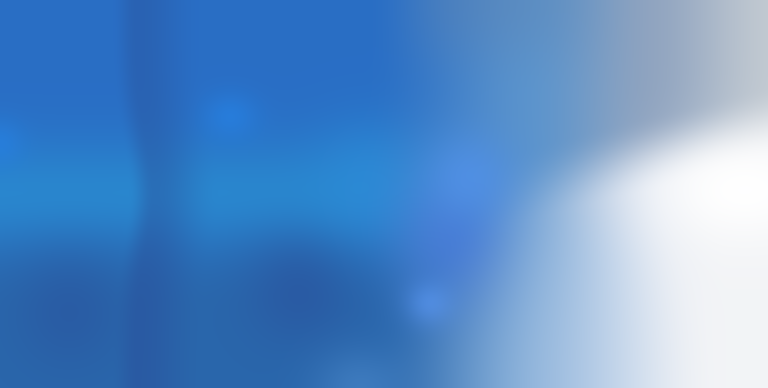
This background is drawn by a WebGL 2 fragment shader. Its source:

```glsl
#version 300 es
precision highp float;
// Soft blue abstract backdrop that brightens into a white glow on the right.

uniform vec2 u_resolution;
out vec4 outColor;

// Gaussian spot with separate horizontal and vertical radii.
float glow(vec2 p, vec2 center, vec2 radius) {
  vec2 d = (p - center) / radius;
  return exp(-dot(d, d));
}

// Deep blue field with a cyan belt and shaded lower patches.
vec3 blueField(vec2 p) {
  vec3 navy = vec3(0.16, 0.34, 0.63);
  vec3 azure = vec3(0.15, 0.50, 0.88);
  vec3 color = mix(vec3(0.16, 0.40, 0.67), vec3(0.16, 0.43, 0.77), smoothstep(0.2, 0.65, p.y));
  color = mix(color, vec3(0.16, 0.53, 0.81), 0.95 * exp(-pow((p.y - 0.5) / 0.14, 2.0)));

  color = mix(color, navy, 0.65 * glow(p, vec2(0.09, 0.20), vec2(0.07, 0.15)));
  color = mix(color, navy, 0.75 * glow(p, vec2(0.39, 0.25), vec2(0.07, 0.14)));
  color = mix(color, azure, 0.75 * glow(p, vec2(0.30, 0.70), vec2(0.035, 0.06)));
  color = mix(color, azure, 0.70 * glow(p, vec2(0.0, 0.63), vec2(0.03, 0.06)));
  color = mix(color, vec3(0.17, 0.55, 0.85), 0.6 * glow(p, vec2(0.48, 0.54), vec2(0.07, 0.15)));

  // Vertical fold, crisp on its left side and bowed at mid height.
  float x = p.x - 0.022 * exp(-pow((p.y - 0.5) / 0.2, 2.0));
  float fold = smoothstep(0.145, 0.178, x) * (1.0 - smoothstep(0.18, 0.265, x));
  return mix(color, navy, fold * mix(0.75, 0.5, smoothstep(0.2, 0.5, p.y)));
}

// Haze that turns from sky blue to silver toward the upper right.
vec3 addHaze(vec3 color, vec2 p) {
  color = mix(color, vec3(0.36, 0.58, 0.80), smoothstep(0.47, 0.71, p.x));
  color = mix(color, vec3(0.56, 0.64, 0.75), smoothstep(0.68, 0.86, p.x) * smoothstep(0.3, 0.6, p.y));
  color = mix(color, vec3(0.76, 0.79, 0.82), smoothstep(0.83, 1.02, p.x));
  float shade = smoothstep(0.75, 1.0, p.y) * smoothstep(0.48, 0.6, p.x);
  return mix(color, vec3(0.36, 0.50, 0.68), 0.35 * shade * (1.0 - smoothstep(0.65, 0.85, p.x)));
}

// Periwinkle light in the transition zone.
vec3 addViolet(vec3 color, vec2 p) {
  color = mix(color, vec3(0.28, 0.48, 0.84), 0.85 * glow(p, vec2(0.59, 0.39), vec2(0.075, 0.18)));
  color = mix(color, vec3(0.32, 0.57, 0.91), 0.75 * glow(p, vec2(0.61, 0.54), vec2(0.055, 0.11)));
  color = mix(color, vec3(0.31, 0.55, 0.89), 0.85 * glow(p, vec2(0.56, 0.22), vec2(0.03, 0.055)));
  return mix(color, vec3(0.29, 0.53, 0.79), 0.6 * glow(p, vec2(0.47, 0.0), vec2(0.06, 0.1)));
}

// Pale area bounded by a sloping upper rim and a slanted left rim.
vec3 addWhite(vec3 color, vec2 p) {
  float drop = 1.0 - smoothstep(0.0, 0.55, p.y);
  float across = smoothstep(mix(0.61, 0.48, drop), mix(0.87, 0.94, drop), p.x);
  float rim = 0.58 + 0.5 * (p.x - 0.8);
  float below = 1.0 - smoothstep(rim - 0.10, rim + 0.10, p.y);
  vec3 pale = mix(vec3(0.84, 0.88, 0.94), vec3(0.95, 0.955, 0.965), smoothstep(0.72, 0.95, p.x));
  color = mix(color, pale, across * below);
  return mix(color, vec3(1.0), 0.95 * glow(p, vec2(0.97, 0.51), vec2(0.11, 0.13)));
}

void main() {
  vec2 p = gl_FragCoord.xy / u_resolution;
  vec3 color = addHaze(blueField(p), p);
  color = addViolet(color, p);
  outColor = vec4(addWhite(color, p), 1.0);
}
```
